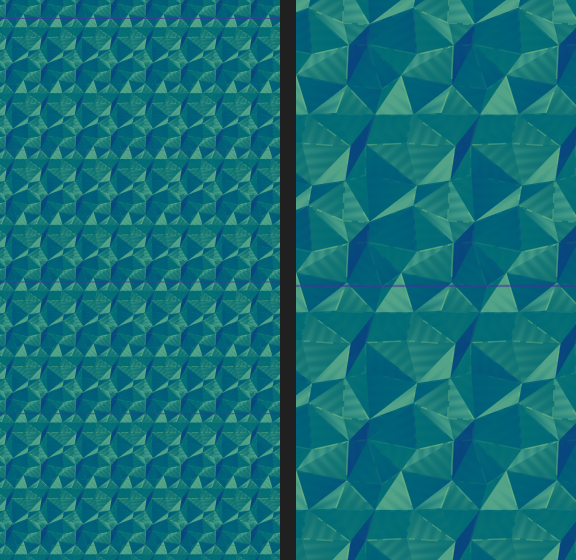
Left, the full canvas; right, a detail of the centre.
A WebGL 2 fragment shader for this pattern:

```glsl
#version 300 es
precision highp float;
// Faceted teal gemstone relief: a jittered 3x6 triangle mesh forms one tall repeat.
// Each facet has its own shade, slope and fine hatching; bright facets get one broken
// pale rim, and a thin violet seam of varying strength crosses after every second repeat.
uniform vec2 u_resolution;
out vec4 fragColor;

const vec2 REPEATS = vec2(8.0, 8.5);
const vec2 PHASE = vec2(0.58, 0.913);
const ivec2 MESH = ivec2(3, 6);
const float REPEATS_PER_BAND = 2.0;
const vec3 RIM = vec3(0.42, 0.70, 0.50);
const vec3 SEAM = vec3(0.28, 0.18, 0.62);

// Mesh vertex offsets, in mesh steps, row by row from the bottom
const vec2 JITTER[18] = vec2[18](
    vec2(0.00, 0.00), vec2(0.10, 0.00), vec2(-0.10, 0.05),
    vec2(0.20, -0.20), vec2(-0.25, 0.20), vec2(0.20, -0.10),
    vec2(-0.20, 0.15), vec2(0.20, -0.15), vec2(0.25, 0.10),
    vec2(-0.15, -0.25), vec2(0.10, 0.25), vec2(0.10, -0.20),
    vec2(-0.25, 0.20), vec2(0.20, -0.15), vec2(0.15, 0.00),
    vec2(-0.25, 0.10), vec2(-0.10, 0.15), vec2(0.30, 0.05));

// Shades of the two triangles in each mesh quad
const vec2 SHADE[18] = vec2[18](
    vec2(5.0, 2.0), vec2(4.0, 1.0), vec2(3.0, 1.0),
    vec2(1.0, 2.0), vec2(3.0, 4.0), vec2(1.0, 0.0),
    vec2(1.0, 1.0), vec2(2.0, 4.0), vec2(0.0, 3.0),
    vec2(5.0, 1.0), vec2(3.0, 1.0), vec2(4.0, 2.0),
    vec2(1.0, 3.0), vec2(5.0, 3.0), vec2(2.0, 0.0),
    vec2(2.0, 2.0), vec2(3.0, 2.0), vec2(0.0, 2.0));

float hash(vec2 p) {
    return fract(sin(dot(p, vec2(127.1, 311.7))) * 4375.54);
}

int wrapIndex(ivec2 q) {
    ivec2 w = (q + MESH) % MESH;
    return w.x + MESH.x * w.y;
}

vec2 meshVertex(ivec2 q) {
    return vec2(q) + JITTER[wrapIndex(q)];
}

// Colour ramp from navy through teal to pale green
vec3 ramp(float s) {
    vec3 c = mix(vec3(0.03, 0.28, 0.49), vec3(0.00, 0.38, 0.47), clamp(s, 0.0, 1.0));
    c = mix(c, vec3(0.01, 0.43, 0.46), clamp(s - 1.0, 0.0, 1.0));
    c = mix(c, vec3(0.09, 0.47, 0.46), clamp(s - 2.0, 0.0, 1.0));
    c = mix(c, vec3(0.21, 0.57, 0.52), clamp(s - 3.0, 0.0, 1.0));
    return mix(c, vec3(0.32, 0.64, 0.53), clamp(s - 4.0, 0.0, 1.0));
}

// Signed distance to the line a-b, positive on its left
float edgeDistance(vec2 p, vec2 a, vec2 b) {
    vec2 e = b - a, r = p - a;
    return (e.x * r.y - e.y * r.x) / length(e);
}

// Facet colour weighted by its coverage in alpha
vec4 facet(vec2 p, vec2 a, vec2 b, vec2 c, float shade, float seed, float wear, float pixel) {
    float rimDistance = edgeDistance(p, b, c);
    float d = min(rimDistance, min(edgeDistance(p, a, b), edgeDistance(p, c, a)));
    float cover = clamp(d / pixel + 0.5, 0.0, 1.0);
    float angle = 6.2832 * seed;
    vec2 dir = vec2(cos(angle), sin(angle));
    vec2 r = p - (a + b + c) / 3.0;
    float bright = smoothstep(1.5, 4.0, shade);
    float slope = dot(r, dir) * mix(0.4, 1.0, bright);
    float hatch = sin(dot(r, vec2(-dir.y, dir.x)) * 20.0) * mix(0.08, 0.35, bright);
    vec3 color = ramp(shade + slope + hatch + wear);

    // Rim along one edge, broken into short dashes
    float along = dot(p - b, normalize(c - b));
    float dash = step(0.35, hash(vec2(floor(along * 6.0), seed)));
    float rim = dash * (1.0 - smoothstep(0.03, 0.03 + pixel, rimDistance));
    color = mix(color, RIM, rim * mix(0.08, 0.65, bright));
    return vec4(color, 1.0) * cover;
}

vec3 gemRelief(vec2 m, float pixel) {
    vec4 sum = vec4(0.0);
    for (int n = 0; n < 9; n++) {
        ivec2 q = ivec2(floor(m)) + ivec2(n % 3, n / 3) - 1;
        int k = wrapIndex(q);
        vec2 a = meshVertex(q), b = meshVertex(q + ivec2(1, 0));
        vec2 c = meshVertex(q + 1), d = meshVertex(q + ivec2(0, 1));
        vec2 owner = floor(vec2(q) / vec2(MESH));
        float wear = 0.3 * (hash(owner + float(k) * 0.37) - 0.5);
        float seed = hash(vec2(float(k), 3.0));
        bool flipped = (k % 3 + 2 * (k / 3)) % 3 == 2;
        sum += facet(m, a, b, flipped ? d : c, SHADE[k].x, seed, wear, pixel);
        sum += facet(m, flipped ? b : a, c, d, SHADE[k].y, fract(seed + 0.38), wear, pixel);
    }
    return sum.rgb / max(sum.a, 0.001);
}

void main() {
    vec2 uv = gl_FragCoord.xy / u_resolution;
    float pixel = REPEATS.y / u_resolution.y;
    vec2 p = uv * REPEATS + PHASE;
    vec3 color = gemRelief(p * vec2(MESH), pixel * float(MESH.y));

    // Seams, counted downward from the top
    float rows = (1.0 - uv.y) * REPEATS.y - 0.28;
    float band = floor(rows / REPEATS_PER_BAND + 0.5);
    float d = abs(rows - band * REPEATS_PER_BAND);
    float strength = 0.5 - 0.3 * cos(2.0944 * (band - 1.0));
    float line = 1.0 - smoothstep(0.0, 0.006 + 0.7 * pixel, d);
    color = mix(color, SEAM, line * strength);
    fragColor = vec4(color, 1.0);
}
```
